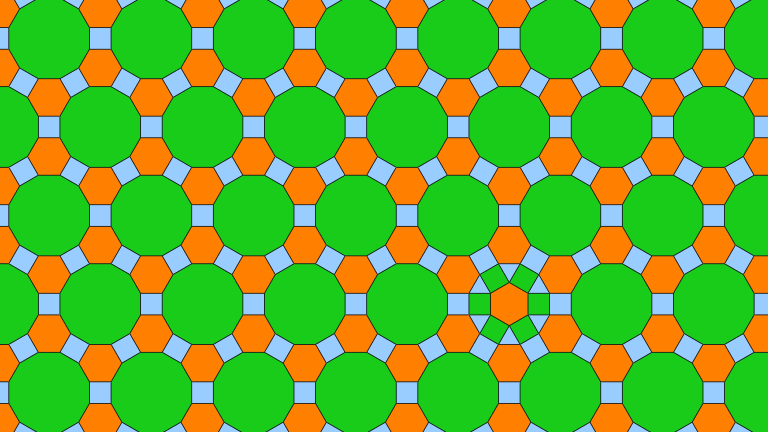
This pattern is drawn by a WebGL 2 fragment shader. Its source:

```glsl
#version 300 es
precision highp float;

#define EDGE 0.05002                    // side shared by every tile, canvas height = 1
#define LINE_WIDTH 0.0018
#define ROSETTE vec2(1.1789, 0.2961)    // centre of the one subdivided dodecagon
#define GREEN vec3(0.10, 0.80, 0.10)
#define ORANGE vec3(1.00, 0.50, 0.00)
#define BLUE vec3(0.60, 0.80, 1.00)
#define LINE_COLOR vec3(0.02)

uniform vec2 u_resolution;
out vec4 outColor;

const float PI = 3.14159;
const float ROOT3 = 1.73205;
const float SPACING = EDGE * (3.0 + ROOT3);
const float DODECAGON_APOTHEM = EDGE * (1.0 + 0.5 * ROOT3);
const float HEXAGON_APOTHEM = EDGE * 0.5 * ROOT3;

// Rotate p into the sector of n-fold symmetry centred on the x axis
vec2 foldSector(vec2 p, float n, float phase) {
    float sector = 2.0 * PI / n;
    float angle = mod(atan(p.y, p.x) - phase + 0.5 * sector, sector) - 0.5 * sector;
    return length(p) * vec2(cos(angle), sin(angle));
}

// Offset from the nearest point of the triangular lattice
vec2 latticeOffset(vec2 p) {
    vec2 period = SPACING * vec2(1.0, ROOT3);
    vec2 a = mod(p + 0.5 * period, period) - 0.5 * period;
    vec2 b = mod(p, period) - 0.5 * period;
    return dot(a, a) < dot(b, b) ? a : b;
}

float fillCoverage(float dist, float pixel) {
    return clamp(0.5 - dist / pixel, 0.0, 1.0);
}

// Overlap of one pixel with a line that may be thinner than it
float lineCoverage(float dist, float pixel) {
    float halfLine = 0.5 * LINE_WIDTH;
    float overlap = min(dist + 0.5 * pixel, halfLine) - max(dist - 0.5 * pixel, -halfLine);
    return clamp(overlap / pixel, 0.0, 1.0);
}

void main() {
    float pixel = 1.0 / u_resolution.y;
    vec2 p = gl_FragCoord.xy * pixel - ROSETTE;
    vec2 local = latticeOffset(p);

    // Dodecagons on the lattice, hexagons at the cell corners
    float dodecagon = foldSector(local, 12.0, 0.0).x - DODECAGON_APOTHEM;
    vec2 fromCorner = foldSector(local, 6.0, PI / 6.0) - vec2(SPACING / ROOT3, 0.0);
    float hexagon = foldSector(fromCorner, 6.0, 0.0).x - HEXAGON_APOTHEM;
    float lineDist = min(abs(dodecagon), abs(hexagon));
    vec3 core = GREEN;

    // Rosette: hexagon ringed by squares and triangles
    if (length(p - local) < 0.5 * SPACING) {
        vec2 f = foldSector(local, 6.0, 0.0);
        float inner = f.x - HEXAGON_APOTHEM;
        float side = abs(f.y) - 0.5 * EDGE;
        core = mix(BLUE, GREEN, fillCoverage(side, pixel));
        core = mix(core, ORANGE, fillCoverage(inner, pixel));
        if (dodecagon < 0.0) {
            float spoke = length(vec2(min(inner, 0.0), side));
            lineDist = min(lineDist, min(abs(inner), spoke));
        }
    }

    // Squares are the ground left between the other tiles
    vec3 color = mix(BLUE, ORANGE, fillCoverage(hexagon, pixel));
    color = mix(color, core, fillCoverage(dodecagon, pixel));
    color = mix(color, LINE_COLOR, lineCoverage(lineDist, pixel));
    outColor = vec4(color, 1.0);
}
```
